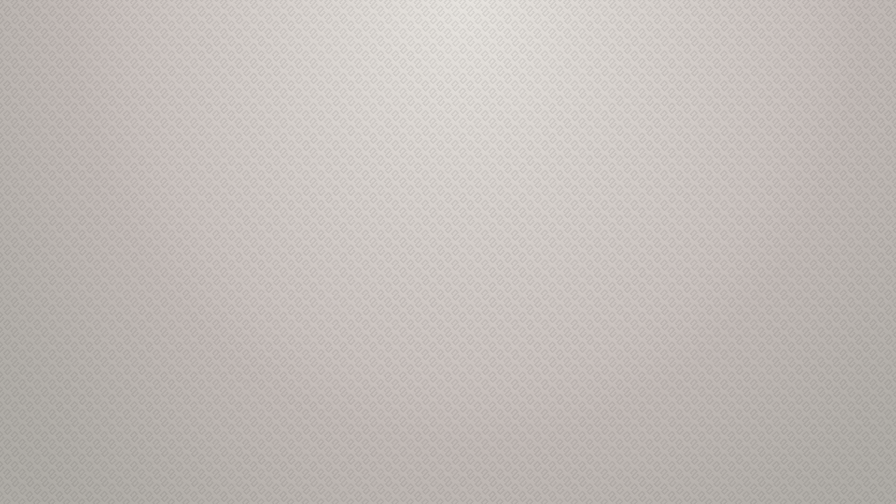
A WebGL 1 fragment shader for this pattern:

```glsl
precision highp float;

uniform vec2 u_resolution;

const float REPEATS_ACROSS = 60.0;
const float KEY_UNITS = 6.0;        // grid units along one side of a fret cell
const float LINE_HALF_WIDTH = 0.42; // in grid units
const vec3 LIGHT_TONE = vec3(0.900, 0.888, 0.870);
const vec3 ROSE_TONE = vec3(0.770, 0.737, 0.724);
const vec3 EDGE_TONE = vec3(0.682, 0.670, 0.648);

float hash(vec2 p) {
    vec3 q = fract(vec3(p.xyx) * 0.1031);
    q += dot(q, q.yzx + 33.33);
    return fract((q.x + q.y) * q.z);
}

float segmentDistance(vec2 p, vec2 a, vec2 b) {
    vec2 ab = b - a;
    float t = clamp(dot(p - a, ab) / dot(ab, ab), 0.0, 1.0);
    return length(p - a - ab * t);
}

// S-shaped fret: a central bar with a squared hook at either end
float keyDistance(vec2 p) {
    float bar = segmentDistance(p, vec2(-2.0, 0.0), vec2(2.0, 0.0));
    vec2 h = p.y < 0.0 ? -p : p;
    float rise = segmentDistance(h, vec2(2.0, 0.0), vec2(2.0, 2.0));
    float top = segmentDistance(h, vec2(2.0, 2.0), vec2(-1.0, 2.0));
    float tip = segmentDistance(h, vec2(-1.0, 2.0), vec2(-1.0, 1.4));
    return min(min(bar, rise), min(top, tip));
}

float lineCoverage(float d, float halfWidth, float pixel) {
    return clamp((halfWidth - d) / pixel + 0.5, 0.0, 1.0);
}

// Fret lines in the diagonal lattice, with slight wear from cell to cell
float fretMask(vec2 lattice, float pixel) {
    vec2 local = (fract(lattice) - 0.5) * KEY_UNITS;
    float wear = mix(0.85, 1.0, hash(floor(lattice)));
    return wear * lineCoverage(keyDistance(local), LINE_HALF_WIDTH, pixel);
}

// Light falling from the top centre, through rose to grey edges
vec3 backdrop(vec2 uv) {
    float d = length((uv - vec2(0.52, 1.0)) * vec2(2.0, 1.0));
    vec3 inner = mix(LIGHT_TONE, ROSE_TONE, clamp(d / 0.88, 0.0, 1.0));
    return mix(inner, EDGE_TONE, smoothstep(0.72, 1.40, d));
}

void main() {
    vec2 uv = gl_FragCoord.xy / u_resolution;
    vec2 p = gl_FragCoord.xy / u_resolution.x * REPEATS_ACROSS;
    vec2 lattice = vec2(p.x + p.y, p.y - p.x);
    float pixel = REPEATS_ACROSS * sqrt(2.0) * KEY_UNITS / u_resolution.x;

    // Engraved line with a faint lit lower edge
    float line = fretMask(lattice, pixel);
    float lit = fretMask(lattice + vec2(0.09, 0.09), pixel);
    vec3 color = backdrop(uv);
    color *= 1.0 - 0.075 * line + 0.015 * lit * (1.0 - line);

    // Fine paper grain
    color += (hash(floor(p * 8.0)) - 0.5) * 0.008;
    gl_FragColor = vec4(color, 1.0);
}
```
